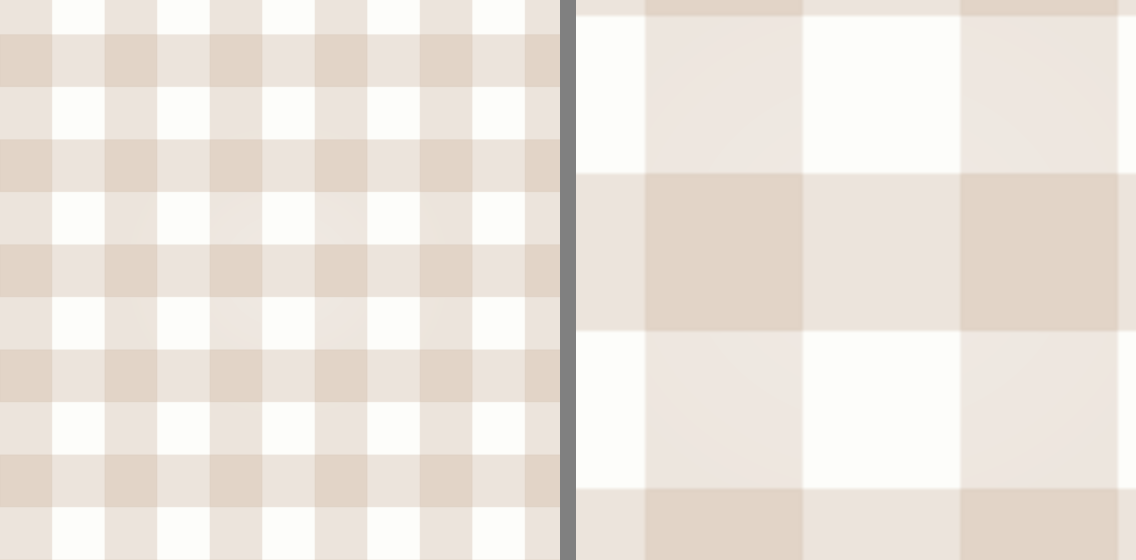
Left: the whole. Right: its middle third, enlarged.
Write a WebGL 2 fragment shader that draws this pattern.

```glsl
#version 300 es
precision highp float;
// Beige gingham: equal vertical and horizontal bands, 16/3 repeats each way.
// Signed distances to the bands give soft coverage; the number of bands
// overlapping at a point picks white, pale beige or deep beige.

uniform vec2 u_resolution;
out vec4 fragColor;

// Signed distance to the nearest band on each axis, positive inside.
vec2 bandDistance(vec2 p, vec2 center, float period) {
    vec2 offset = abs(fract((p - center) / period + 0.5) - 0.5) * period;
    return 0.25 * period - offset;
}

void main() {
    vec2 uv = gl_FragCoord.xy / u_resolution;
    float pixel = 1.0 / min(u_resolution.x, u_resolution.y);

    // x: vertical bands, y: horizontal bands
    vec2 dist = bandDistance(uv, vec2(0.0462, 0.1413), 0.1876);
    float softness = max(0.0016, 0.75 * pixel);
    vec2 band = smoothstep(-softness, softness, dist);
    float overlap = band.x * band.y;

    vec3 white = vec3(0.992, 0.993, 0.982);
    vec3 paleBeige = vec3(0.926, 0.894, 0.861);
    vec3 deepBeige = vec3(0.886, 0.831, 0.780);

    // The vertical bands fade slightly greyer near the middle of the cloth
    vec2 fromMiddle = (uv - vec2(0.514, 0.517)) / vec2(0.19, 0.17);
    float fade = exp(-dot(fromMiddle, fromMiddle));
    vec3 verticalBeige = mix(paleBeige, vec3(0.938, 0.914, 0.889), fade);

    vec3 color = mix(white, verticalBeige, band.x);
    color = mix(color, mix(paleBeige, deepBeige, band.x), band.y);

    // Faint darker seam around the overlapping squares
    float edge = min(abs(dist.x), abs(dist.y)) / max(0.0018, pixel);
    color -= 0.014 * overlap * exp(-edge * edge);

    fragColor = vec4(color, 1.0);
}
```
